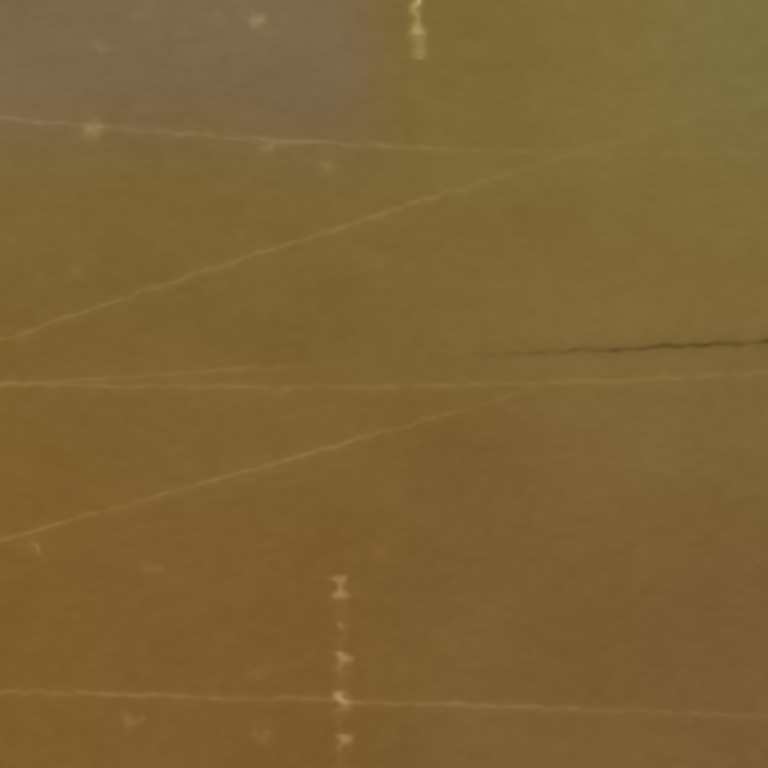
A WebGL 1 fragment shader for this texture:

```glsl
precision highp float;
uniform vec2 u_resolution;

#define MOTTLE 0.036
#define GRAIN 0.026
#define SCRATCH_WIDTH 0.0034
#define SCRATCH_GAIN 0.036
#define SPECK_CELLS 13.0
#define SPECK_SHARE 0.2
#define SPECK_GAIN 0.075
#define BEAD_GAIN 0.16

float hash(vec2 p) {
  p = fract(p * vec2(0.1031, 0.1137));
  p += dot(p, p.yx + 33.33);
  return fract((p.x + p.y) * p.x * 7.31);
}

float valueNoise(vec2 p) {
  vec2 cell = floor(p), f = fract(p);
  f = f * f * (3.0 - 2.0 * f);
  return mix(mix(hash(cell), hash(cell + vec2(1, 0)), f.x),
             mix(hash(cell + vec2(0, 1)), hash(cell + vec2(1, 1)), f.x), f.y);
}

float layeredNoise(vec2 p) {
  float sum = 0.0, weight = 0.5;
  for (int i = 0; i < 5; i++) {
    sum += weight * (valueNoise(p) - 0.5);
    p = mat2(1.6, 1.2, -1.2, 1.6) * p + 17.3;
    weight *= 0.6;
  }
  return sum;
}

// Worn, uneven line along y = curve.x + curve.y * x + curve.z * x * x
float scratch(vec2 p, vec3 curve) {
  float height = curve.x + p.x * (curve.y + p.x * curve.z);
  float wobble = 0.004 * (valueNoise(vec2(p.x * 60.0, curve.x * 90.0)) - 0.5);
  float d = (p.y - height + wobble) / SCRATCH_WIDTH;
  float wear = 0.25 + 0.6 * valueNoise(vec2(p.x * 13.0, curve.x * 70.0));
  wear += 0.7 * valueNoise(p * vec2(75.0, 160.0) + curve.x * 30.0) - 0.1;
  return wear * (exp(-d * d) + 0.25 * exp(-d * d * 0.12));
}

// Scattered soft flecks, one candidate per cell
float specks(vec2 p) {
  vec2 q = p * SPECK_CELLS, home = floor(q);
  float sum = 0.0;
  for (int j = -1; j <= 1; j++) {
    for (int i = -1; i <= 1; i++) {
      vec2 cell = home + vec2(i, j);
      vec2 center = cell + 0.2 + 0.6 * vec2(hash(cell + 3.7), hash(cell + 41.2));
      vec2 d = (q - center) * vec2(6.5, 8.5);
      d += 1.2 * vec2(valueNoise(q * 7.0), valueNoise(q * 7.0 + 50.0)) - 0.6;
      float present = step(hash(cell + 87.4), SPECK_SHARE);
      float strength = hash(cell + 12.9);
      sum += present * (0.25 + strength * strength) * exp(-dot(d, d));
    }
  }
  return sum;
}

// Broken vertical row of worn spots
float beads(vec2 p, float column, float low, float high, float fill) {
  float x = (p.x - column + 0.014 * (valueNoise(p * 85.0) - 0.5)) / 0.0085;
  float spots = smoothstep(0.4, 0.95, valueNoise(vec2(column * 31.0, p.y * 75.0)));
  float span = smoothstep(low - 0.006, low + 0.006, p.y) * (1.0 - smoothstep(high - 0.006, high + 0.006, p.y));
  return span * exp(-x * x) * (fill + spots);
}

void main() {
  vec2 p = gl_FragCoord.xy / u_resolution;

  // Broad tint: amber below, olive above, greener in the far corner
  vec3 amber = mix(vec3(0.488, 0.358, 0.172), vec3(0.475, 0.365, 0.212), p.x);
  vec3 olive = mix(vec3(0.480, 0.390, 0.200), vec3(0.495, 0.415, 0.222), p.x);
  vec3 color = mix(amber, olive, smoothstep(0.18, 0.85, p.y + 0.1 * layeredNoise(p * 3.0)));
  float corner = 1.0 - smoothstep(0.0, 0.28, distance(p, vec2(1.02, 0.95)));
  color = mix(color, vec3(0.490, 0.462, 0.285), 0.7 * corner);

  // Grey veil with soft sides
  float veil = smoothstep(0.72, 0.90, p.y + 0.05 * layeredNoise(p * 5.0));
  veil *= 1.0 - smoothstep(0.42, 0.57, p.x + 0.03 * layeredNoise(p * 9.0));
  color = mix(color, vec3(0.480, 0.402, 0.293), 0.92 * veil);

  // Cloudy stains and fine fibres
  float stain = layeredNoise(p * vec2(5.0, 7.0) + 8.0);
  float fibre = layeredNoise(vec2(p.x + 0.1 * p.y, p.y - 0.1 * p.x) * vec2(60.0, 105.0));
  color += MOTTLE * stain * vec3(0.9, 1.0, 0.8) + GRAIN * fibre;

  // Pale scratches, fading toward their ends
  float pale = 1.1 * scratch(p, vec3(0.847, -0.102, 0.055)) * (1.0 - 0.8 * smoothstep(0.45, 0.8, p.x));
  pale += scratch(p, vec3(0.557, 0.345, -0.027)) * (1.0 - 0.75 * smoothstep(0.5, 0.8, p.x));
  pale += 0.8 * scratch(p, vec3(0.502, -0.035, 0.048));
  pale += 1.1 * scratch(p, vec3(0.297, 0.281, 0.0)) * (1.0 - smoothstep(0.55, 0.75, p.x));
  pale += 1.2 * scratch(p, vec3(0.100, -0.025, -0.008)) * (1.0 - 0.6 * smoothstep(0.7, 1.0, p.x));

  // One crease turns from pale to dark
  float crease = scratch(p, vec3(0.499, 0.068, -0.012));
  pale += 0.7 * crease * (1.0 - smoothstep(0.3, 0.55, p.x));
  color += SCRATCH_GAIN * pale * vec3(1.0, 1.0, 0.95);
  color -= 0.11 * crease * smoothstep(0.5, 1.0, p.x) * vec3(1.0, 0.9, 0.6);

  // Flecks gather on the left
  float left = 1.0 - smoothstep(0.35, 0.65, p.x);
  color += SPECK_GAIN * left * specks(p) * vec3(1.0, 1.0, 0.75);
  float rows = beads(p, 0.445, -0.05, 0.25, 0.12) + beads(p, 0.543, 0.925, 1.05, 0.5);
  color += BEAD_GAIN * rows * vec3(1.0, 1.0, 0.85);

  gl_FragColor = vec4(color, 1.0);
}
```
